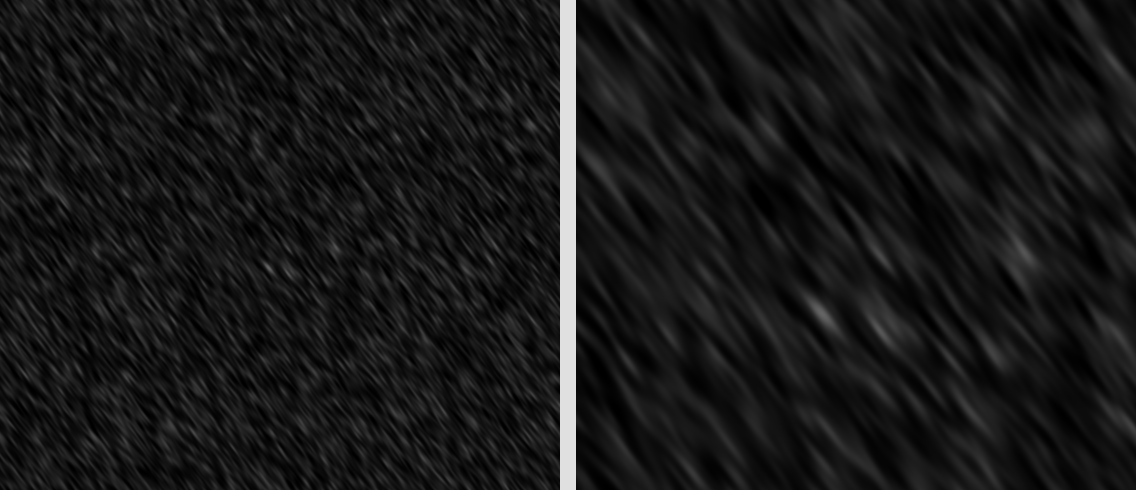
Left: the whole. Right: its middle third, enlarged.
Reproduce this texture procedurally as a Shadertoy shader.

```glsl
// Dark brushed grain: short soft grey streaks slanting down to the right.
// Randomly weighted Gaussian spots are scattered on a rotated, stretched grid;
// their sum is a smooth random field, which is then mapped to dark greys.

// Three random values in 0..1 for an integer cell
vec3 hashCell(ivec2 cell) {
    uvec3 h = uvec3(uvec2(cell), 77u) * 1664525u + 1013904223u;
    h.x += h.y * h.z; h.y += h.z * h.x; h.z += h.x * h.y;
    h ^= h >> 16u;
    h.x += h.y * h.z; h.y += h.z * h.x; h.z += h.x * h.y;
    return vec3(h >> 8u) / 16777216.0;
}

// Sum of jittered Gaussian spots, scaled to zero mean and unit deviation
float spotNoise(vec2 p) {
    const float radius = 0.65;
    ivec2 base = ivec2(floor(p));
    float sum = 0.0;
    for (int y = -2; y <= 2; y++) {
        for (int x = -2; x <= 2; x++) {
            ivec2 cell = base + ivec2(x, y);
            vec3 rnd = hashCell(cell);
            vec2 d = p - vec2(cell) - rnd.xy;
            float weight = (rnd.z * 2.0 - 1.0) * sqrt(3.0);
            sum += weight * exp(-dot(d, d) / (2.0 * radius * radius));
        }
    }
    return sum / (radius * sqrt(3.14159));
}

void mainImage(out vec4 fragColor, in vec2 fragCoord) {
    vec2 uv = fragCoord / iResolution.y;

    // Streak axes: along the slant and across it
    vec2 along = vec2(0.6, -0.8);
    vec2 across = vec2(0.8, 0.6);
    vec2 p = vec2(dot(uv, along) * 58.0, dot(uv, across) * 285.0);

    // Skewed tone curve: broad near-black, rare lighter streaks
    float n = spotNoise(p + 40.0);
    float grey = 0.078 + 0.045 * n + 0.006 * n * n;

    fragColor = vec4(vec3(clamp(grey, 0.0, 1.0)), 1.0);
}
```
